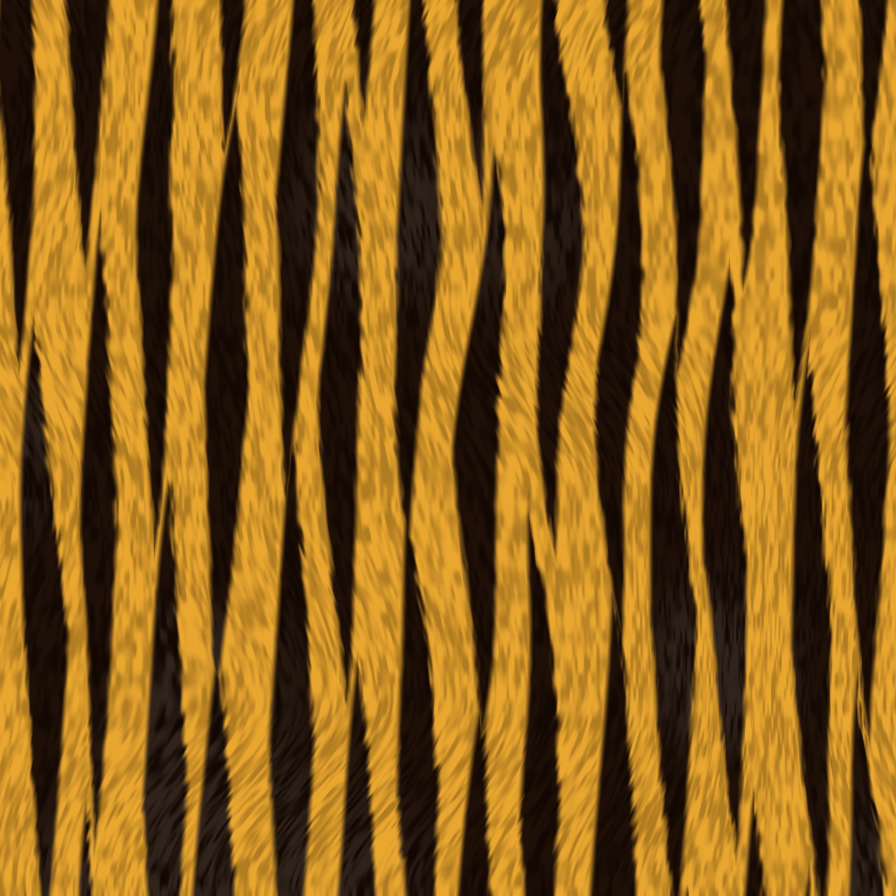
Reproduce this texture procedurally as a WebGL 1 fragment shader.

```glsl
precision highp float;
uniform vec2 u_resolution;

const vec3 GOLD_LIGHT = vec3(0.915, 0.655, 0.190);
const vec3 GOLD_SHADE = vec3(0.690, 0.485, 0.130);
const vec3 STRIPE_DARK = vec3(0.070, 0.028, 0.008);
const vec3 STRIPE_HAIR = vec3(0.120, 0.062, 0.028);
const vec3 SHEEN = vec3(0.215, 0.170, 0.145);

float hash(vec2 p) {
  return fract(sin(dot(p, vec2(127.1, 311.7))) * 43758.5453);
}

float noise(vec2 p) {
  vec2 i = floor(p);
  vec2 f = fract(p);
  f = f * f * (3.0 - 2.0 * f);
  float low = mix(hash(i), hash(i + vec2(1.0, 0.0)), f.x);
  float high = mix(hash(i + vec2(0.0, 1.0)), hash(i + vec2(1.0, 1.0)), f.x);
  return mix(low, high, f.y);
}

// Streaky hair strength, with strands following a gently bent flow
float fur(vec2 p) {
  float bend = 0.13 * noise(p * vec2(3.0, 4.5) + 7.0);
  vec2 q = vec2(p.x + bend, p.y);
  float fine = noise(q * vec2(290.0, 62.0));
  float coarse = noise(q * vec2(170.0, 42.0) + 31.0);
  return 0.55 * fine + 0.45 * coarse;
}

// Horizontal distance to one tapered stripe; negative inside
float taperedStripe(vec2 p, float halfWidth, float halfLength) {
  float t = abs(p.y) / halfLength;
  float width = halfWidth * pow(max(1.0 - t, 0.0), 0.75);
  return abs(p.x) - width + 0.06 * max(t - 1.0, 0.0);
}

// Nearest stripe among jittered columns, alternate columns interleaved
float stripes(vec2 p, float columns, float period) {
  float column = floor(p.x * columns);
  float nearest = 1.0;
  for (int i = -1; i <= 1; i++) {
    float c = column + float(i);
    float phase = 0.5 * mod(c, 2.0) + 0.45 * hash(vec2(c, 3.0));
    float row = floor(p.y / period + phase);
    for (int j = -1; j <= 1; j++) {
      vec2 id = vec2(c, row + float(j));
      float jitter = 0.36 * (hash(id + 11.0) - 0.5);
      vec2 center = vec2((c + 0.5 + jitter) / columns,
                         (id.y + 0.5 - phase) * period);
      vec2 d = p - center;
      d.x -= d.y * 0.045 * (hash(id + 23.0) - 0.5);
      float halfWidth = mix(0.0205, 0.0265, hash(id + 37.0));
      float halfLength = period * mix(0.49, 0.58, hash(id + 53.0));
      nearest = min(nearest, taperedStripe(d, halfWidth, halfLength));
    }
  }
  return nearest;
}

void main() {
  vec2 p = gl_FragCoord.xy / min(u_resolution.x, u_resolution.y);
  float hair = fur(p);

  // Slow sway of the stripes plus shaggy edges along the hair
  vec2 q = p;
  q.x += 0.022 * (noise(p * vec2(5.0, 4.0) + 19.0) - 0.5);
  q += vec2(0.005, 0.035) * (hair - 0.5);
  float mask = 1.0 - smoothstep(-0.0042, 0.0042, stripes(q, 14.0, 0.62));

  // Golden coat and dark stripes, with pale sheen in patches
  float strand = smoothstep(0.18, 0.72, hair);
  vec3 coat = mix(GOLD_SHADE, GOLD_LIGHT, strand);
  vec3 dark = mix(STRIPE_DARK, STRIPE_HAIR, strand);
  float patches = smoothstep(0.55, 0.9, noise(p * vec2(5.0, 4.0) + 71.0));
  dark = mix(dark, SHEEN, 0.7 * patches * strand);

  gl_FragColor = vec4(mix(coat, dark, mask), 1.0);
}
```
